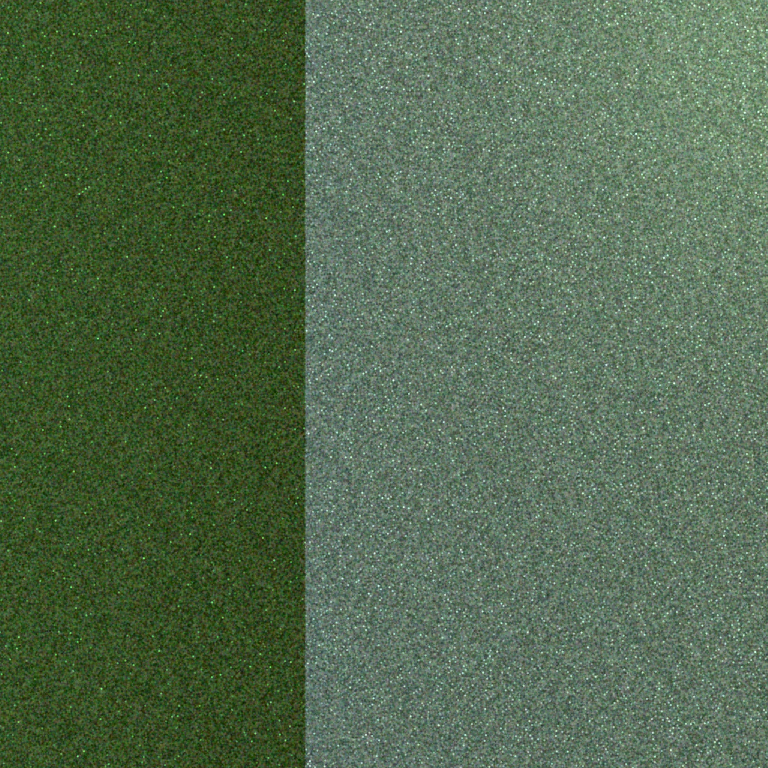
This texture is drawn by a Shadertoy shader. Its source:

```glsl
// Two glittering grainy panels: deep green on the left, pale sage on the right.

const float SEAM = 0.3975;          // x position of the panel boundary
const float SEAM_SOFT = 0.0016;     // half width of the boundary blend
const float FINE_CELLS = 512.0;     // sharp grains along the canvas height
const float SOFT_CELLS = 400.0;     // blurred grains along the canvas height
const float FLAKE_CELLS = 193.0;    // flake grid along the canvas height

const vec3 GREEN_LOW_LEFT   = vec3(0.220, 0.315, 0.150);
const vec3 GREEN_LOW_RIGHT  = vec3(0.205, 0.285, 0.130);
const vec3 GREEN_HIGH_LEFT  = vec3(0.232, 0.337, 0.160);
const vec3 GREEN_HIGH_RIGHT = vec3(0.215, 0.300, 0.138);

const vec3 SAGE_LOW_LEFT    = vec3(0.358, 0.437, 0.382);
const vec3 SAGE_LOW_RIGHT   = vec3(0.362, 0.443, 0.370);
const vec3 SAGE_HIGH_LEFT   = vec3(0.388, 0.470, 0.400);
const vec3 SAGE_HIGH_RIGHT  = vec3(0.398, 0.482, 0.393);

const vec2 GLOW_CENTER = vec2(1.02, 0.94);
const vec3 GLOW_COLOR  = vec3(0.065, 0.090, 0.055);
const float GLOW_FALLOFF = 12.0;
const vec3 SEAM_SHEEN = vec3(0.006, 0.010, 0.022);
const float SHEEN_FALLOFF = 22.0;

const float GREEN_GRAIN = 0.088;
const float SAGE_GRAIN = 0.112;
const float GREEN_TINT_NOISE = 0.068;
const float SAGE_TINT_NOISE = 0.050;

const float GREEN_FLAKE_SHARE = 0.07;   // share of grid cells with a flake
const float SAGE_FLAKE_SHARE = 0.32;
const vec3 GREEN_FLAKE = vec3(0.28, 0.56, 0.33);
const vec3 SAGE_FLAKE  = vec3(0.38, 0.46, 0.44);

// Each seed turns the hash direction, so that the layers stay independent
float hash(vec2 p, float seed) {
    vec2 direction = vec2(12.9898, 78.233) + seed * vec2(3.17, 1.73);
    return fract(sin(dot(p, direction) + seed) * 43758.5453);
}

// Sharp grain in -1..1 that favours the middle
float fineGrain(vec2 cell, float seed) {
    return hash(cell, seed) + hash(cell, seed + 5.3) - 1.0;
}

// Smooth grain in -1..1
float softGrain(vec2 p, float seed) {
    vec2 i = floor(p);
    vec2 f = fract(p);
    f = f * f * (3.0 - 2.0 * f);
    float low = mix(hash(i, seed), hash(i + vec2(1.0, 0.0), seed), f.x);
    float high = mix(hash(i + vec2(0.0, 1.0), seed), hash(i + 1.0, seed), f.x);
    return mix(low, high, f.y) * 2.0 - 1.0;
}

// Round flakes at random places in their cells, with random brightness
float flakes(vec2 p, float share, float seed) {
    vec2 cell = floor(p);
    vec2 center = 0.3 + 0.4 * vec2(hash(cell, seed), hash(cell, seed + 2.1));
    float spot = 1.0 - smoothstep(0.06, 0.42, length(fract(p) - center));
    float brightness = hash(cell, seed + 4.7);
    float present = step(hash(cell, seed + 7.9), share);
    return present * spot * mix(0.25, 1.0, brightness * brightness);
}

vec3 cornerGradient(vec3 lowL, vec3 lowR, vec3 highL, vec3 highR, vec2 t) {
    return mix(mix(lowL, lowR, t.x), mix(highL, highR, t.x), t.y);
}

void mainImage(out vec4 fragColor, in vec2 fragCoord) {
    vec2 uv = fragCoord / iResolution.xy;
    vec2 pos = fragCoord / iResolution.y;
    // A tilted lattice keeps the blurred grain free of visible rows
    vec2 softPos = mat2(0.8, 0.6, -0.6, 0.8) * pos * SOFT_CELLS;

    // Panel shading
    vec2 greenT = vec2(clamp(uv.x / SEAM, 0.0, 1.0), uv.y);
    vec2 sageT = vec2(clamp((uv.x - SEAM) / (1.0 - SEAM), 0.0, 1.0), uv.y);
    vec3 green = cornerGradient(GREEN_LOW_LEFT, GREEN_LOW_RIGHT,
                                GREEN_HIGH_LEFT, GREEN_HIGH_RIGHT, greenT);
    vec3 sage = cornerGradient(SAGE_LOW_LEFT, SAGE_LOW_RIGHT,
                               SAGE_HIGH_LEFT, SAGE_HIGH_RIGHT, sageT);

    // Light from the upper right and a cool sheen along the seam
    vec2 toGlow = uv - GLOW_CENTER;
    sage += GLOW_COLOR * exp(-GLOW_FALLOFF * dot(toGlow, toGlow));
    sage += SEAM_SHEEN * exp(-max(uv.x - SEAM, 0.0) * SHEEN_FALLOFF);

    // Sharp and blurred grain with coloured flecks
    float luma = 0.7 * fineGrain(floor(pos * FINE_CELLS), 1.0)
               + softGrain(softPos, 3.0);
    vec3 tint = vec3(softGrain(softPos + 0.3, 11.0),
                     softGrain(softPos + 0.6, 14.0),
                     softGrain(softPos + 0.9, 17.0));
    green += GREEN_GRAIN * luma + GREEN_TINT_NOISE * tint;
    sage += SAGE_GRAIN * luma + SAGE_TINT_NOISE * tint;

    // Scattered bright flakes on a grid tilted the other way
    vec2 flakePos = mat2(0.8, -0.6, 0.6, 0.8) * pos * FLAKE_CELLS;
    green += GREEN_FLAKE * flakes(flakePos, GREEN_FLAKE_SHARE, 21.0);
    sage += SAGE_FLAKE * flakes(flakePos, SAGE_FLAKE_SHARE, 21.0);

    float side = smoothstep(SEAM - SEAM_SOFT, SEAM + SEAM_SOFT, uv.x);
    fragColor = vec4(clamp(mix(green, sage, side), 0.0, 1.0), 1.0);
}
```
